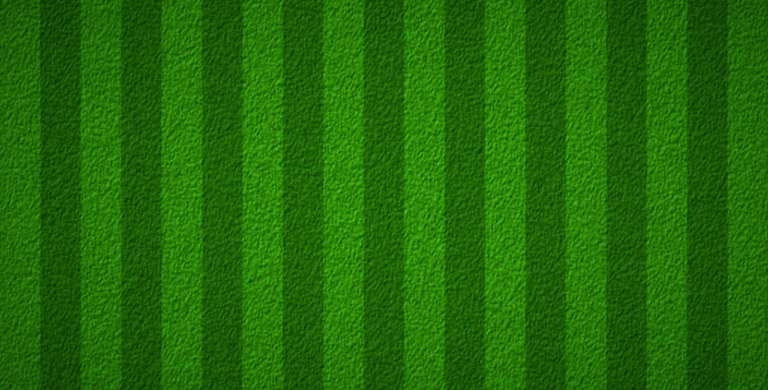
Give the GLSL for this texture, as a WebGL 1 fragment shader.

```glsl
precision highp float;
// Mown grass lawn: nineteen vertical light and dark stripes, fine turf grain, dimmer borders.

uniform vec2 u_resolution;

float hash(vec2 p) {
  vec3 q = fract(vec3(p.xyx) * 0.1031);
  q += dot(q, q.yzx + 33.33);
  return fract((q.x + q.y) * q.z);
}

float noise(vec2 p) {
  vec2 cell = floor(p);
  vec2 f = fract(p);
  f = f * f * (3.0 - 2.0 * f);
  float low = mix(hash(cell), hash(cell + vec2(1.0, 0.0)), f.x);
  float high = mix(hash(cell + vec2(0.0, 1.0)), hash(cell + vec2(1.0, 1.0)), f.x);
  return mix(low, high, f.y);
}

// Short blades leaning to the right, about two cells long
float blades(vec2 p) {
  return noise(vec2(p.x * 0.85 - p.y * 0.5, p.x * 0.3 + p.y * 0.55) + 70.0);
}

void main() {
  vec2 uv = gl_FragCoord.xy / u_resolution;
  vec2 p = gl_FragCoord.xy / u_resolution.x;

  // Alternating stripes, light at both ends
  float stripe = abs(mod(uv.x * 19.0 - 0.5, 2.0) - 1.0) - 0.5;
  float green = mix(0.385, 0.52, smoothstep(-0.03, 0.03, stripe));

  // Light falling off from the centre
  vec2 c = uv - 0.5;
  green *= 1.05 - 0.95 * c.x * c.x - 0.62 * c.y * c.y;

  // Turf: lit and shaded sides of the blades, fine speckle, soft patches
  vec2 g = p * 420.0;
  float relief = blades(g) - blades(g + vec2(0.8, -1.1));
  float speckle = noise(p * 512.0 + 19.0) - 0.5;
  float patches = noise(p * 70.0) + noise(p * 150.0 + 41.0) - 1.0;
  green *= 1.0 + 0.4 * relief + 0.28 * speckle + 0.06 * patches;

  // Deep shade to sunlit grass
  vec3 shade = vec3(0.08, 0.29, 0.02);
  vec3 sunlit = vec3(0.20, 0.58, 0.04);
  vec3 color = mix(shade, sunlit, (green - 0.29) / 0.29);
  gl_FragColor = vec4(clamp(color, 0.0, 1.0), 1.0);
}
```
